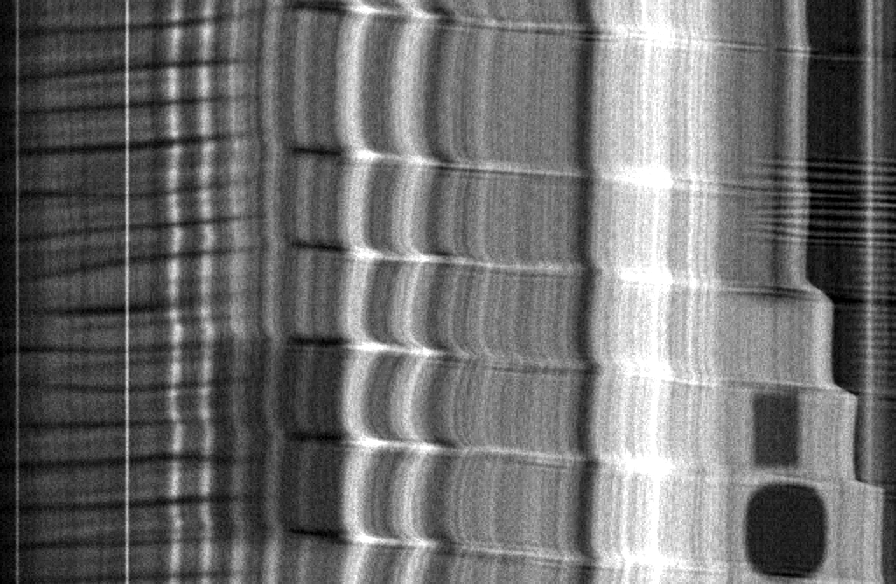
Write a Shadertoy shader that draws this texture.

```glsl
float hash(vec2 p) {
    return fract(sin(dot(p, vec2(127.1, 311.7))) * 43758.5453);
}

float noise(vec2 p) {
    vec2 i = floor(p), f = fract(p);
    f = f * f * (3.0 - 2.0 * f);
    return mix(mix(hash(i), hash(i + vec2(1, 0)), f.x),
               mix(hash(i + vec2(0, 1)), hash(i + vec2(1, 1)), f.x), f.y);
}

float bump(float x, float centre, float width) {
    x = (x - centre) / width;
    return exp(-x * x);
}

float band(float x, float a, float b, float soft) {
    return smoothstep(a - soft, a + soft, x) - smoothstep(b - soft, b + soft, x);
}

// Height of a horizontal tear as it sinks towards the right
float tearHeight(float i, float x) {
    float h = 0.084 + 0.163 * i + 0.085 * step(4.5, i);
    return h - 0.13 * (x - 0.39) + 0.008 * (noise(vec2(x * 14.0, i * 7.0)) - 0.5);
}

// Brightness of the vertical strands, left to right
float strands(float x) {
    float t = 0.07 + 0.19 * smoothstep(0.0, 0.06, x) + 0.05 * smoothstep(0.17, 0.25, x);
    t += 0.38 * bump(x, 0.193, 0.006) + 0.36 * bump(x, 0.229, 0.006);
    t += 0.24 * bump(x, 0.262, 0.009) + 0.24 * bump(x, 0.302, 0.008) + 0.18 * bump(x, 0.335, 0.007);
    t += 0.15 * smoothstep(0.37, 0.39, x);
    t += 0.34 * bump(x, 0.391, 0.012) - 0.07 * bump(x, 0.424, 0.018);
    t += 0.29 * bump(x, 0.452, 0.013) - 0.18 * bump(x, 0.482, 0.011);
    t += 0.06 * bump(x, 0.57, 0.05) - 0.26 * bump(x, 0.647, 0.012);
    t += 0.24 * band(x, 0.662, 0.797, 0.008) + 0.24 * bump(x, 0.722, 0.04);
    return t - 0.06 * smoothstep(0.8, 0.84, x);
}

void mainImage(out vec4 fragColor, in vec2 fragCoord) {
    vec2 p = fragCoord / iResolution.xy;
    float x = p.x, y = p.y;

    // Tears push the strands sideways, then let them relax below
    float reach = 0.005 + 0.02 * bump(x, 0.46, 0.1) + 0.005 * bump(x, 0.68, 0.08);
    float shift = 0.003 * (noise(vec2(x * 5.0, y * 16.0)) - 0.5);
    float glow = 0.0, shade = 0.0, smear = 0.0;
    for (float i = 0.0; i < 6.0; i++) {
        float d = tearHeight(i, x) - y;
        float strength = 0.75 + 0.4 * hash(vec2(i, 4.0));
        shift += reach * strength * (d > 0.0 ? exp(-d / 0.045) : exp(d / 0.012));
        float line = bump(d, 0.002, 0.007);
        float grain = noise(vec2(x * 18.0, d * 160.0 + i * 9.0));
        glow += line * strength * (0.4 * band(x, 0.385, 0.49, 0.012) + 0.17 * band(x, 0.49, 0.64, 0.03));
        glow += 0.25 * bump(d, 0.0, 0.018) * bump(x, 0.72, 0.05);
        shade += 0.7 * bump(d, 0.0, 0.011) * band(x, 0.325, 0.386, 0.014);
        shade += 0.55 * bump(d, -0.004, 0.011) * bump(x, 0.488, 0.016);
        smear += bump(d, 0.008, 0.018) * (grain - 0.55) * smoothstep(0.25, 0.45, x);
    }
    float sx = x - shift;
    float tone = strands(sx);

    // Fine grooves running along the strands
    float groove = 0.45 * noise(vec2(sx * 75.0, y * 1.5)) + 0.35 * noise(vec2(sx * 170.0, y * 2.0))
                 + 0.2 * noise(vec2(sx * 330.0, 3.0));
    tone *= 1.0 + 0.75 * (groove - 0.5);

    // Dim lower-left block
    tone *= 1.0 - 0.42 * band(x, 0.235, 0.382, 0.008) * band(y, 0.07, 0.41, 0.03);

    // Stepped right border, wider towards the bottom
    float edge = 0.904 + 0.028 * (1.0 - smoothstep(0.475, 0.525, y))
               + 0.025 * (1.0 - smoothstep(0.315, 0.345, y))
               + 0.03 * (1.0 - smoothstep(0.16, 0.18, y));
    edge += shift - 0.004;
    float lower = 1.0 - smoothstep(0.48, 0.53, y);
    tone += 0.25 * bump(x, edge - 0.013, 0.009) * (1.0 - 0.5 * lower);
    tone += 0.15 * lower * band(x, 0.8, edge, 0.01);
    tone -= 0.12 * (1.0 - lower) * bump(x, 0.868, 0.016);
    float margin = 0.1 + 0.27 * bump(x, 0.972, 0.012) + 0.1 * smoothstep(0.955, 0.97, x);
    margin *= 0.65 + 0.7 * noise(vec2(x * 170.0, y * 2.0));
    tone = mix(tone, margin, smoothstep(edge - 0.003, edge + 0.003, x));

    // Dark patches inside the right border
    tone *= 1.0 - 0.62 * band(x, 0.84, 0.892, 0.006) * band(y, 0.2, 0.33, 0.012);
    tone *= 1.0 - 0.5 * bump(x, 0.865, 0.03) * bump(y, 0.495, 0.018);
    vec2 q = abs((p - vec2(0.877, 0.09)) / vec2(0.047, 0.085));
    float blob = 1.0 - smoothstep(0.85, 1.1, pow(dot(q * q * q, vec2(1)), 0.333));
    tone = mix(tone, 0.09, 0.92 * blob);

    // Horizontal ripples at the right
    float ripple = sin(400.0 * y + 30.0 * x + 5.0 * noise(p * vec2(12.0, 25.0)));
    float rippleArea = smoothstep(0.81, 0.88, x) * band(y, 0.58, 0.73, 0.015)
                     + 0.5 * smoothstep(0.94, 0.97, x) * band(y, 0.35, 0.6, 0.04);
    tone += 0.11 * ripple * rippleArea;

    // Tilted dark streaks at the left
    float row = (y - 0.12 * x) / 0.068 + 0.5 * noise(vec2(x * 6.0, y * 9.0));
    float streak = pow(0.5 + 0.5 * cos(6.2832 * row), 7.0);
    streak *= 0.35 + 0.6 * noise(vec2(x * 8.0, floor(row + 0.5) * 5.3));
    float leftFade = 1.0 - smoothstep(0.18, 0.34, x);
    tone *= 1.0 - 0.85 * streak * leftFade;
    tone *= 1.0 + 0.5 * leftFade * (noise(vec2(x * 9.0, (y - 0.12 * x) * 75.0)) - 0.5);

    // Tear light, thin straight lines and film grain
    tone = tone * (1.0 - min(shade, 0.85)) + glow + 0.3 * smear;
    tone += 0.27 * bump(x, 0.0195, 0.0018) + 0.5 * bump(x, 0.142, 0.0018);
    vec2 cell = floor(p * vec2(512.0, 334.0));
    float grain = hash(cell) + hash(cell + 71.3) - 1.0;
    tone += grain * (0.06 + 0.08 * clamp(tone, 0.0, 1.0));
    fragColor = vec4(vec3(clamp(tone, 0.0, 1.0)), 1.0);
}
```
